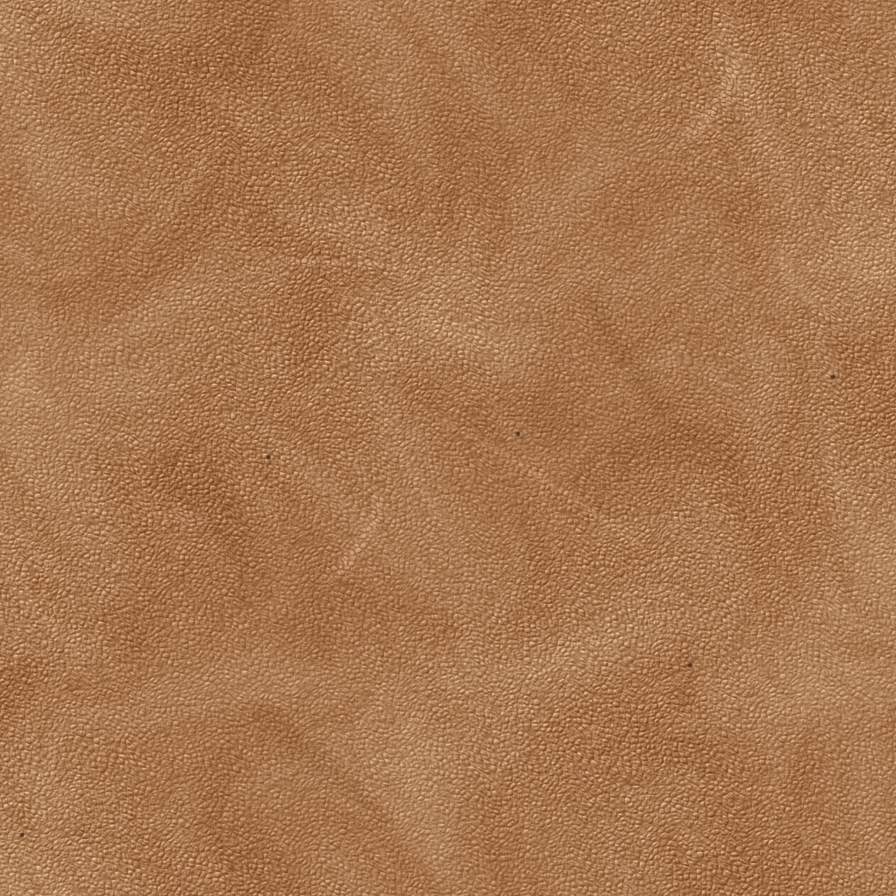
A Shadertoy shader for this texture:

```glsl
const vec3 TAN = vec3(0.664, 0.474, 0.321);
const vec3 TONE_RANGE = vec3(0.24, 0.25, 0.25);
const vec3 RUSSET_SHIFT = vec3(0.004, -0.005, -0.003);
const vec3 SCAR_COLOR = vec3(0.86, 0.70, 0.55);
const vec3 PORE_COLOR = vec3(0.22, 0.13, 0.08);
const vec2 GRAIN_SCALE = vec2(158.0, 190.0);
const vec2 LIGHT_STEP = vec2(-0.11, 0.20);
const float RELIEF = 0.78;
const float CREASE = 0.46;
const float GLINT = 0.5;
const float CELL_VARIATION = 0.14;
const float MOTTLE = 0.22;
const int PORE_COUNT = 5;

vec2 hash2(vec2 p) {
    vec3 q = fract(p.xyx * vec3(0.1031, 0.1030, 0.0973));
    q += dot(q, q.yzx + 33.33);
    return fract((q.xx + q.yz) * q.zy);
}

// Rounded pebble height in x, random value of the nearest pebble in y
vec2 pebbles(vec2 p) {
    vec2 cell = floor(p), local = fract(p);
    float nearest = 8.0, second = 8.0, shade = 0.0;
    for (int y = -1; y <= 1; y++) {
        for (int x = -1; x <= 1; x++) {
            vec2 offset = vec2(x, y);
            vec2 seed = hash2(cell + offset + 200.0);
            float d = length(offset + seed - local);
            if (d < nearest) {
                second = nearest;
                nearest = d;
                shade = fract(seed.x * 17.0 + seed.y * 31.0);
            } else {
                second = min(second, d);
            }
        }
    }
    float rim = smoothstep(0.0, 0.55, second - nearest);
    return vec2(0.6 * rim + 0.4 * (1.0 - nearest), shade);
}

// Two crossed pebble layers, so that the creases come and go
vec2 hide(vec2 p) {
    vec2 fine = pebbles(p);
    vec2 coarse = pebbles(mat2(0.72, 0.46, -0.46, 0.72) * p + 37.0);
    return vec2(0.6 * fine.x + 0.5 * coarse.x, fine.y);
}

// Cloudy stains from warped, rotated layers of sines
float stains(vec2 p) {
    float sum = 0.0, amplitude = 0.48;
    mat2 turn = mat2(0.79, 0.61, -0.61, 0.79);
    p *= 11.0;
    for (int i = 0; i < 7; i++) {
        p = turn * p + 0.55 * sin(p.yx * 1.3 + float(i) * 1.9);
        sum += amplitude * sin(p.x + 1.7) * sin(p.y * 0.8 + 0.6);
        p *= 1.7;
        amplitude *= 0.78;
    }
    return sum;
}

// Soft stroke from a to b, bowed sideways and faded at both ends
float stroke(vec2 p, vec2 a, vec2 b, float bow, float width) {
    vec2 axis = b - a;
    float len = length(axis);
    axis /= len;
    float along = dot(p - a, axis) / len;
    float across = dot(p - a, vec2(-axis.y, axis.x));
    across -= bow * 4.0 * along * (1.0 - along);
    float fade = smoothstep(0.0, 0.3, along) * smoothstep(1.0, 0.7, along);
    return fade * exp(-across * across / (width * width));
}

void mainImage(out vec4 fragColor, in vec2 fragCoord) {
    vec2 uv = fragCoord / iResolution.y;
    float pixel = 1.0 / iResolution.y;

    // Pebbled grain, lit from the upper left
    vec2 p = uv * GRAIN_SCALE;
    p += 0.6 * sin(uv.yx * vec2(41.0, 47.0)) + 0.25 * sin(uv.yx * 113.0 + 2.0);
    vec2 pebble = hide(p);
    float relief = hide(p - LIGHT_STEP).x - hide(p + LIGHT_STEP).x;
    float grain = RELIEF * relief + CREASE * (pebble.x - 0.63)
                + CELL_VARIATION * (pebble.y - 0.5);
    grain += GLINT * grain * max(grain, 0.0);

    // Broad stains, with grain strength drifting over the hide
    float stain = stains(uv);
    float wear = 1.0 + 0.15 * sin(uv.x * 9.0 + 2.0 * sin(uv.y * 7.0));
    float tone = MOTTLE * stain + grain * wear;

    // Long diagonal wrinkles
    float wrinkle = stroke(uv, vec2(0.42, 0.57), vec2(0.78, 0.34), 0.012, 0.0028);
    float fold = stroke(uv, vec2(0.64, 0.70), vec2(0.78, 0.50), -0.01, 0.012);
    fold += stroke(uv, vec2(0.28, 0.23), vec2(0.43, 0.10), -0.01, 0.014);
    tone += 0.22 * wrinkle - 0.16 * fold;

    vec3 color = TAN + TONE_RANGE * tone;
    color -= RUSSET_SHIFT * clamp(stain * 2.0, -1.0, 1.0);

    // Pale scuffs, left only on the tops of the grain
    float scar = stroke(uv, vec2(0.29, 0.708), vec2(0.46, 0.702), 0.002, 0.0028);
    scar += stroke(uv, vec2(0.74, 0.83), vec2(0.83, 0.96), -0.02, 0.007);
    scar += stroke(uv, vec2(0.35, 0.34), vec2(0.43, 0.46), -0.014, 0.007);
    scar += 0.5 * stroke(uv, vec2(0.17, 0.43), vec2(0.24, 0.42), 0.0, 0.008);
    float tops = 0.1 + 0.65 * smoothstep(0.5, 0.8, pebble.x);
    color = mix(color, SCAR_COLOR, clamp(scar * tops, 0.0, 0.75));

    // Sparse dark pores
    for (int i = 0; i < PORE_COUNT; i++) {
        vec2 center = hash2(vec2(float(i) * 7.0 + 3.0, 19.0));
        float pore = 1.0 - smoothstep(0.0012, 0.0025 + pixel, length(uv - center));
        color = mix(color, PORE_COLOR, 0.75 * pore);
    }

    fragColor = vec4(clamp(color, 0.0, 1.0), 1.0);
}
```
